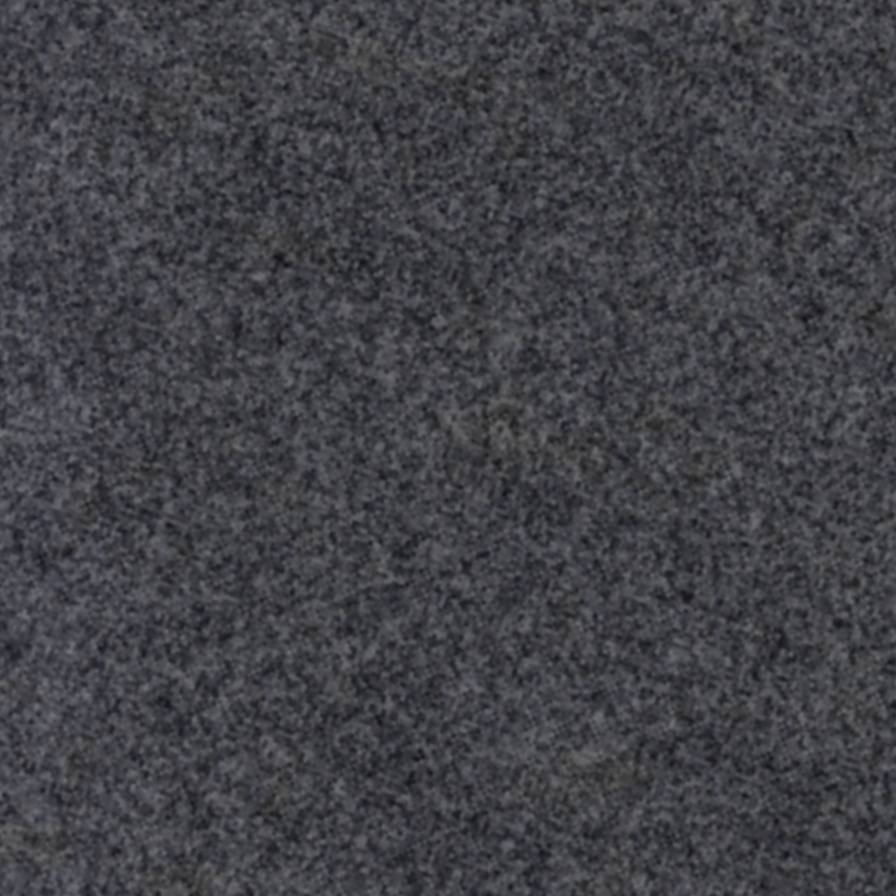
Reproduce this texture procedurally as a WebGL 2 fragment shader.

```glsl
#version 300 es
precision highp float;

uniform vec2 u_resolution;
out vec4 fragColor;

const vec3 BASE_COLOR = vec3(0.252, 0.255, 0.275);
const vec3 WARM_SHIFT = vec3(0.012, 0.004, -0.014);

// Integer hash of a lattice cell, returned in 0..1
float hash(ivec2 cell, uint seed) {
    uvec2 q = uvec2(cell) * uvec2(1597u, 3812u) + uvec2(seed * 7919u, seed * 104u);
    uint h = (q.x ^ (q.y * 40503u)) * 747796u + 28913u;
    h = (h ^ (h >> 15u)) * 277803u;
    h = (h ^ (h >> 13u)) * 668265u;
    h ^= h >> 16u;
    return float(h & 65535u) / 65535.0;
}

// Smooth value noise centred on zero
float noise(vec2 p, uint seed) {
    ivec2 cell = ivec2(floor(p));
    vec2 f = fract(p);
    vec2 w = f * f * (3.0 - 2.0 * f);
    float bottom = mix(hash(cell, seed), hash(cell + ivec2(1, 0), seed), w.x);
    float top = mix(hash(cell + ivec2(0, 1), seed), hash(cell + ivec2(1, 1), seed), w.x);
    return mix(bottom, top, w.y) - 0.5;
}

vec2 rotate(vec2 p, float angle) {
    float c = cos(angle), s = sin(angle);
    return vec2(c * p.x - s * p.y, s * p.x + c * p.y);
}

// Fine mineral grain: rotated layers hide the lattice directions
float grain(vec2 uv) {
    float fine = noise(rotate(uv, 0.35) * 205.0, 1u);
    float medium = noise(rotate(uv, 1.13) * 150.0, 2u);
    float coarse = noise(rotate(uv, 0.72) * 92.0, 3u);
    return 0.155 * fine + 0.155 * medium + 0.08 * coarse;
}

// Soft uneven clouds across the slab
float clouds(vec2 uv) {
    return 0.045 * noise(rotate(uv, 0.5) * 32.0, 4u)
         + 0.02 * noise(rotate(uv, 0.9) * 7.0, 5u);
}

void main() {
    vec2 uv = gl_FragCoord.xy / u_resolution.y;

    float edgeLight = 0.018 * (1.0 - smoothstep(0.0, 0.25, uv.x));
    float tone = grain(uv) + clouds(uv) + edgeLight;
    vec3 color = BASE_COLOR + tone;

    // Faint brownish stains and a cooler left side
    float stain = smoothstep(0.2, 0.45, noise(rotate(uv, 0.2) * 18.0, 6u));
    color += WARM_SHIFT * stain * 0.7;
    color.b += 0.5 * edgeLight;

    // Slight hue variation between grains
    color += WARM_SHIFT * noise(rotate(uv, 0.6) * 110.0, 7u);

    fragColor = vec4(clamp(color, 0.0, 1.0), 1.0);
}
```
